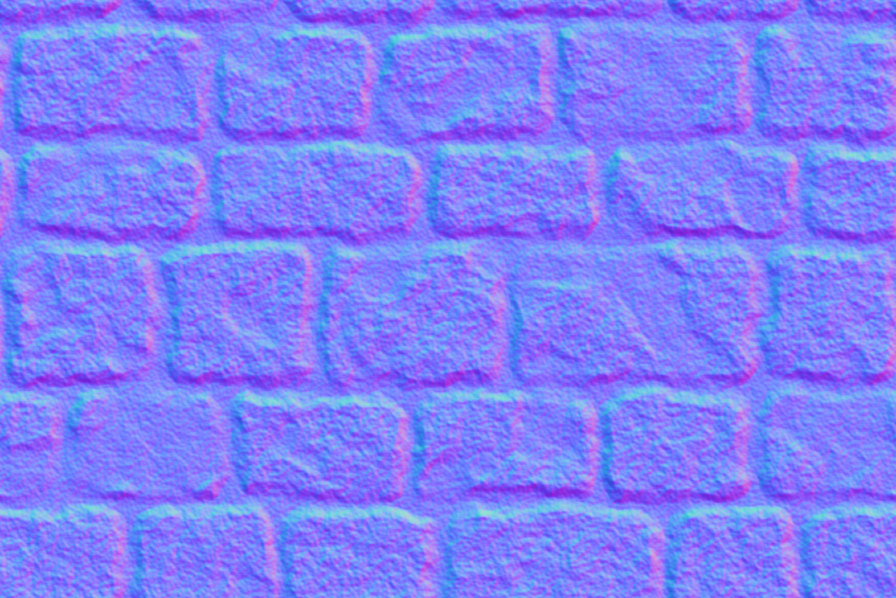
Write a Shadertoy shader that draws this texture map.

```glsl
// Tangent-space normal map of a rough, weathered stone block wall in five uneven courses.

// Course boundaries, measured down from the top, in wall heights
const float COURSE[6] = float[6](0.039, 0.238, 0.404, 0.650, 0.842, 1.039);

// Vertical joints, five per course; the wall is 1.5 wide and wraps round
const float JOINT[25] = float[25](
    0.016, 0.355, 0.631, 0.932, 1.258,
    0.027, 0.344, 0.707, 1.010, 1.340,
    0.004, 0.270, 0.529, 0.846, 1.275,
    0.105, 0.383, 0.684, 1.006, 1.258,
    0.215, 0.467, 0.736, 1.113, 1.338);

float hash(vec2 p) {
    return fract(sin(dot(p, vec2(127.1, 311.7))) * 43758.5);
}

// Gradient noise that tiles over the wall; freq must be even
float noise(vec2 p, float freq) {
    vec2 period = vec2(1.5, 1.0) * freq;
    vec2 cell = floor(p * freq);
    vec2 f = fract(p * freq);
    vec2 w = f * f * f * (f * (f * 6.0 - 15.0) + 10.0);
    vec4 corner;
    for (int i = 0; i < 4; i++) {
        vec2 o = vec2(i & 1, i >> 1);
        float angle = 6.2832 * hash(mod(cell + o, period) + freq);
        corner[i] = dot(vec2(cos(angle), sin(angle)), f - o);
    }
    return mix(mix(corner.x, corner.y, w.x), mix(corner.z, corner.w, w.x), w.y);
}

float roundedBox(vec2 p, vec2 halfSize, float radius) {
    vec2 q = abs(p) - halfSize + radius;
    return length(max(q, 0.0)) + min(max(q.x, q.y), 0.0) - radius;
}

// Distance to the stone around p, negative inside; id is its column and course
float stoneDistance(vec2 p, out vec2 id) {
    float y = COURSE[0] + mod(1.0 - p.y - COURSE[0], 1.0);
    int row = 0;
    for (int i = 1; i < 5; i++) row += int(y >= COURSE[i]);

    int first = row * 5;
    float x = JOINT[first] + mod(p.x - JOINT[first], 1.5);
    int col = 0;
    for (int i = 1; i < 5; i++) col += int(x >= JOINT[first + i]);

    vec2 lo = vec2(JOINT[first + col], COURSE[row]);
    vec2 hi = vec2(col < 4 ? JOINT[first + col + 1] : JOINT[first] + 1.5, COURSE[row + 1]);
    id = vec2(col, row);
    return roundedBox(vec2(x, y) - 0.5 * (lo + hi), 0.5 * (hi - lo) - 0.014, 0.035);
}

float height(vec2 p) {
    // Wavy, ragged outlines
    vec2 warp = 0.018 * vec2(noise(p, 8.0), noise(p + 0.37, 8.0))
              + 0.010 * vec2(noise(p, 26.0), noise(p + 0.61, 26.0))
              + 0.004 * vec2(noise(p, 60.0), noise(p + 0.23, 60.0));
    vec2 id;
    float d = stoneDistance(p + warp, id);
    float stone = smoothstep(0.013, -0.014, d);

    // Worn faces: smoother, shallow areas on some stones
    float wear = hash(id + 3.7);
    float rough = smoothstep(-0.10, 0.12, noise(p, 6.0) + 0.2 * noise(p, 22.0) + 0.36 - 0.42 * wear * wear);
    float face = stone * mix(0.45, 1.0, rough);

    // Dressed stone relief, then grain over stone and mortar
    float relief = 0.005 * noise(p, 14.0) + 0.0030 * noise(p, 38.0);
    float grain = 0.0018 * noise(p, 74.0) + 0.0009 * noise(p, 124.0);
    float mortar = 0.0035 * noise(p, 18.0) + 0.0011 * noise(p, 84.0) + 0.0008 * noise(p, 146.0);
    return 0.0098 * face + (relief + grain) * stone * mix(0.4, 1.0, rough) + mortar;
}

void mainImage(out vec4 fragColor, in vec2 fragCoord) {
    vec2 p = fragCoord / iResolution.xy * vec2(1.5, 1.0);

    // Central differences give the surface slope
    vec2 e = vec2(0.0011, 0.0);
    vec2 slope = vec2(height(p + e.xy) - height(p - e.xy),
                      height(p + e.yx) - height(p - e.yx)) / (2.0 * e.x);
    vec3 normal = normalize(vec3(-slope * vec2(0.9, 1.05), 1.0));
    fragColor = vec4(0.5 + 0.5 * normal, 1.0);
}
```
